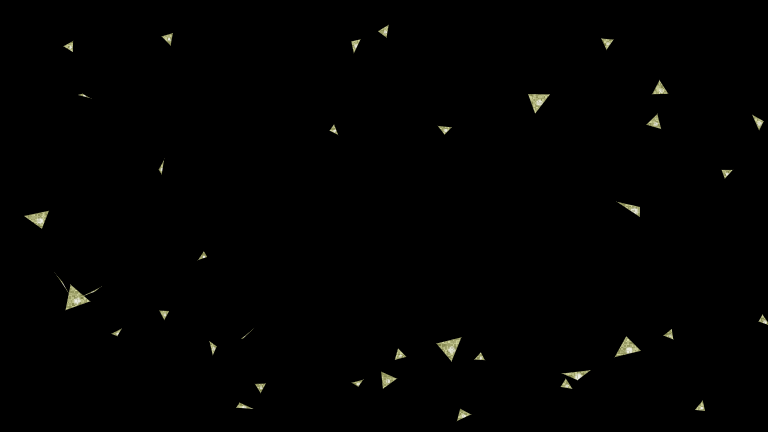
This background is drawn by a WebGL 1 fragment shader. Its source:

```glsl
precision highp float;

uniform vec2 u_resolution;

float hash(vec2 p) {
  vec3 q = fract(p.xyx * 0.1031);
  q += dot(q, q.yzx + 33.33);
  return fract((q.x + q.y) * q.z);
}

mat2 rotation(float angle) {
  float c = cos(angle), s = sin(angle);
  return mat2(c, s, -s, c);
}

// Signed distance to an equilateral triangle whose plane is tilted by squash
float tiltedTriangle(vec2 p, float radius, float spin, float squash) {
  vec2 flatPoint = p / vec2(1.0, squash);
  float d = -1.0;
  for (int k = 0; k < 3; k++) {
    float angle = spin + float(k) * 2.0943951;
    vec2 normal = vec2(cos(angle), sin(angle));
    float slope = length(normal / vec2(1.0, squash));
    d = max(d, (dot(flatPoint, normal) - 0.5 * radius) / slope);
  }
  return d;
}

// Speckled olive surface with a pale glint near the middle
vec3 grainColor(vec2 p, float radius, float seed) {
  float grain = hash(floor(p * 290.0) + 50.0 + seed * 7.0);
  float patches = hash(floor(p * 120.0) + 90.0 + seed * 3.0);
  vec3 color = mix(vec3(0.48, 0.49, 0.27), vec3(0.84, 0.85, 0.64), 0.65 * grain + 0.35 * patches);
  float glint = 1.0 - smoothstep(0.12, 0.3, length(p / radius - vec2(0.12, -0.16)));
  return mix(color, vec3(0.93, 0.93, 0.9), glint * (0.5 + 0.5 * grain));
}

void main() {
  vec2 uv = gl_FragCoord.xy / u_resolution.y;
  float aspect = u_resolution.x / u_resolution.y;
  vec3 color = vec3(0.0);

  // Scattered shards, each with its own place, size, heading and tilt
  for (int i = 0; i < 38; i++) {
    float seed = float(i) + 1.0;
    vec2 center = vec2(hash(vec2(seed, 11.3)) * aspect, hash(vec2(seed, 27.9)));
    float size = hash(vec2(seed, 43.1));
    float radius = 0.014 + 0.009 * size + 0.018 * pow(size, 9.0);
    float squash = max(0.04, cos(1.57 * hash(vec2(seed, 58.7))));
    float heading = 6.2831853 * hash(vec2(seed, 71.4));
    float spin = 6.2831853 * hash(vec2(seed, 86.2));

    vec2 p = rotation(heading) * (uv - center);
    float d = tiltedTriangle(p, radius, spin, squash);
    float coverage = clamp(0.5 - d * u_resolution.y, 0.0, 1.0);
    color = mix(color, grainColor(uv - center, radius, seed), coverage);
  }

  gl_FragColor = vec4(color, 1.0);
}
```
